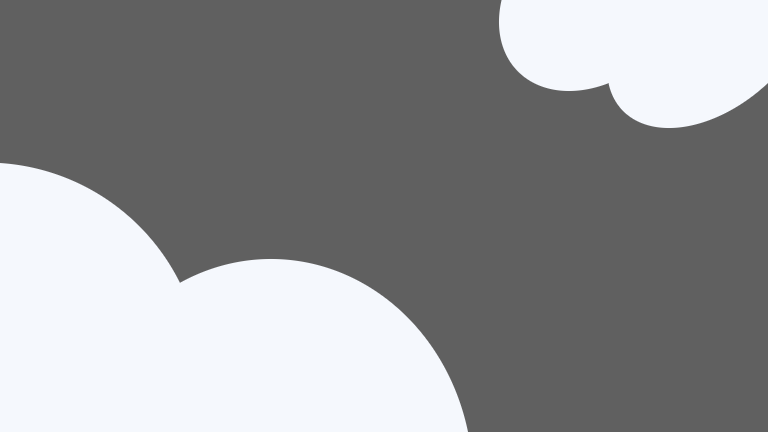
Reproduce this background procedurally as a Shadertoy shader.

```glsl
// Flat pale clouds in two opposite corners of a plain grey field.

const vec3 GREY = vec3(0.378);
const vec3 CLOUD = vec3(0.961, 0.973, 0.992);

// Turns a vector into the frame of an axis tilted by the given angle.
vec2 toTilted(vec2 v, float angle) {
    float c = cos(angle), s = sin(angle);
    return vec2(c * v.x + s * v.y, c * v.y - s * v.x);
}

// Approximate signed distance to a tilted ellipse, accurate near its edge.
float ellipseDistance(vec2 p, vec2 center, vec2 radii, float tilt) {
    vec2 q = toTilted(p - center, tilt);
    float level = length(q / radii);
    float slope = length(q / (radii * radii));
    return level * (level - 1.0) / max(slope, 1e-4);
}

// Two overlapping lobes in the lower left.
float lowerCloud(vec2 p) {
    float hill = length(p - vec2(-0.0324, 0.1225)) - 0.5012;
    float dome = ellipseDistance(p, vec2(0.6273, -0.1134), vec2(0.4676, 0.5139), 0.0);
    return min(hill, dome);
}

// Two slanted lobes hanging from the upper right.
float upperCloud(vec2 p) {
    float inner = ellipseDistance(p, vec2(1.3856, 1.0167), vec2(0.2608, 0.1919), 0.762);
    float outer = ellipseDistance(p, vec2(1.65, 0.9407), vec2(0.2867, 0.1843), 0.746);
    return min(inner, outer);
}

// Soft coverage, one pixel wide, of the inside of a distance field.
float coverage(float dist, float pixel) {
    return clamp(0.5 - dist / pixel, 0.0, 1.0);
}

void mainImage(out vec4 fragColor, in vec2 fragCoord) {
    // Canvas height is one unit.
    float pixel = 1.0 / iResolution.y;
    vec2 p = fragCoord * pixel;

    float cloud = min(lowerCloud(p), upperCloud(p));
    fragColor = vec4(mix(GREY, CLOUD, coverage(cloud, pixel)), 1.0);
}
```
